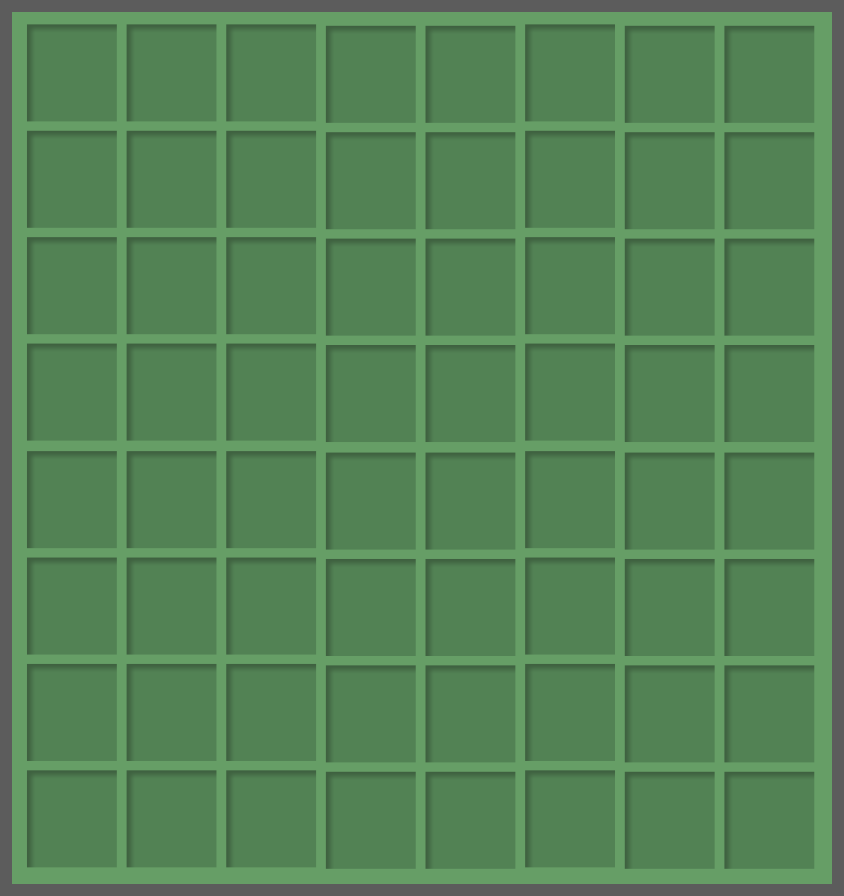
Reproduce this pattern procedurally as a WebGL 2 fragment shader.

```glsl
#version 300 es
precision highp float;

uniform vec2 u_resolution;
out vec4 fragColor;

// Lengths are fractions of the canvas height
#define GRID_COUNT vec2(8.0, 8.0)
#define FIRST_CELL vec2(0.0301, 0.0272)
#define CELL_PITCH vec2(0.1112, 0.11875)
#define CELL_SIZE vec2(0.1003, 0.1083)
#define FRAME_INSET 0.0134
#define SHADOW_REACH 0.0104
#define COLUMN_DROP 0.0016
#define SEAM_GAP 0.0013

const vec3 BORDER_GRAY = vec3(0.36);
const vec3 LATTICE_GREEN = vec3(0.40, 0.62, 0.40);
const vec3 PANEL_GREEN = vec3(0.322, 0.51, 0.33);
const vec3 SHADOW_GREEN = vec3(0.245, 0.38, 0.25);

// Antialiased coverage of a box spanning lo to hi
float boxCoverage(vec2 p, vec2 lo, vec2 hi, float pixel) {
    vec2 inside = clamp((p - lo) / pixel + 0.5, 0.0, 1.0)
                * clamp((hi - p) / pixel + 0.5, 0.0, 1.0);
    return inside.x * inside.y;
}

// Some columns sit slightly lower than the others
float columnDrop(float column) {
    return COLUMN_DROP * step(2.5, column) * step(0.5, abs(column - 5.0));
}

void main() {
    float pixel = 1.0 / u_resolution.y;
    vec2 canvas = u_resolution * pixel;
    vec2 p = gl_FragCoord.xy * pixel;
    p.y = canvas.y - p.y; // measure downward from the top

    // Lattice frame on the border
    float frame = boxCoverage(p, vec2(FRAME_INSET), canvas - FRAME_INSET, pixel);
    vec3 color = mix(BORDER_GRAY, LATTICE_GREEN, frame);

    // Cell lookup, with boundaries centred in the bars
    vec2 halfBar = 0.5 * (CELL_PITCH - CELL_SIZE);
    vec2 grid = p - FIRST_CELL;
    vec2 lastCell = GRID_COUNT - 1.0;
    float column = clamp(floor((grid.x + halfBar.x) / CELL_PITCH.x), 0.0, lastCell.x);
    grid.y -= columnDrop(column);

    // The middle bar is a little thicker
    float seam = 0.5 * GRID_COUNT.y * CELL_PITCH.y - halfBar.y;
    grid.y -= SEAM_GAP * step(seam, grid.y);
    float row = clamp(floor((grid.y + halfBar.y) / CELL_PITCH.y), 0.0, lastCell.y);
    vec2 local = grid - vec2(column, row) * CELL_PITCH;

    // Recessed panel with soft shadows from its left and top edges
    vec2 light = smoothstep(vec2(0.0), vec2(SHADOW_REACH), local);
    vec3 panel = mix(SHADOW_GREEN, PANEL_GREEN, light.x * light.y);
    color = mix(color, panel, boxCoverage(local, vec2(0.0), CELL_SIZE, pixel));

    fragColor = vec4(color, 1.0);
}
```
